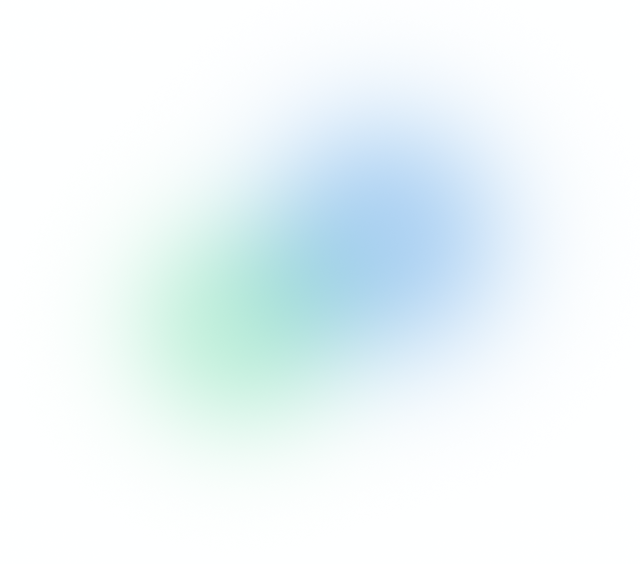
Reproduce this background procedurally as a Shadertoy shader.

```glsl
// Two soft, blurred glows, mint at lower left and sky blue at upper right,
// overlap on white paper. Each glow is a flattened bell curve of distance
// that absorbs some light, so the tints blend to teal where they meet.

#define PAPER        vec3(0.997, 1.0, 1.0)
#define BLUE_CENTER  vec2(0.600, 0.578)
#define BLUE_RADIUS  0.228
#define BLUE_ABSORB  vec3(0.305, 0.172, 0.045)
#define MINT_CENTER  vec2(0.372, 0.425)
#define MINT_RADIUS  0.202
#define MINT_ABSORB  vec3(0.220, 0.052, 0.135)
#define FALLOFF      2.3
#define DITHER       0.003

// Strength of a blurred disc, 1 at its center, measured in canvas heights
float glow(vec2 uv, vec2 center, float radius) {
    float aspect = iResolution.x / iResolution.y;
    float dist = length((uv - center) * vec2(aspect, 1.0));
    return exp(-pow(dist / radius, FALLOFF));
}

float hash(vec2 p) {
    return fract(sin(dot(p, vec2(12.99, 78.23))) * 43758.5);
}

void mainImage(out vec4 fragColor, in vec2 fragCoord) {
    vec2 uv = fragCoord / iResolution.xy;

    // Subtract the light absorbed by each glow
    vec3 color = PAPER;
    color -= BLUE_ABSORB * glow(uv, BLUE_CENTER, BLUE_RADIUS);
    color -= MINT_ABSORB * glow(uv, MINT_CENTER, MINT_RADIUS);

    // Fine dither against banding
    color += (hash(fragCoord) - 0.5) * DITHER;
    fragColor = vec4(clamp(color, 0.0, 1.0), 1.0);
}
```
